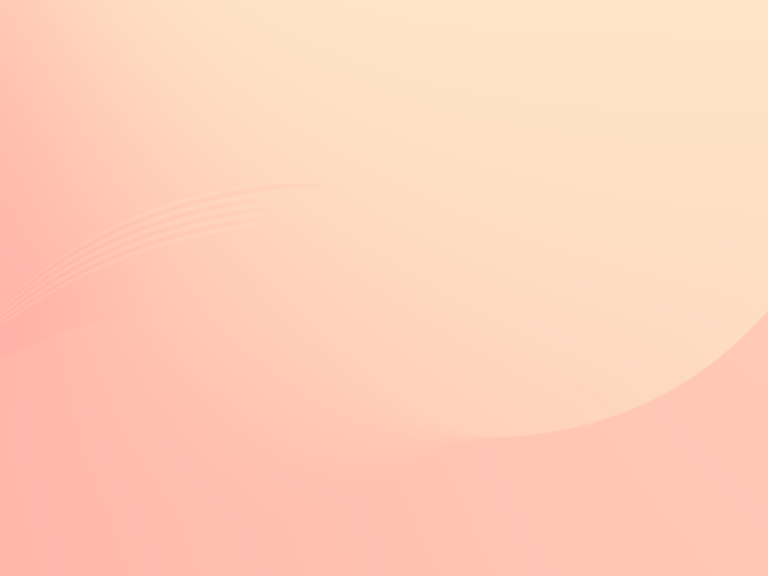
This background is drawn by a Shadertoy shader. Its source:

```glsl
// Soft peach gradient with a broad curved edge and a fan of fine arched strands.

// Palette, from the coolest pink to the palest cream
const vec3 CORAL = vec3(1.0, 0.70, 0.655);
const vec3 BLUSH = vec3(1.0, 0.80, 0.72);
const vec3 CREAM = vec3(0.995, 0.90, 0.785);

// Large bowl-shaped edge
const vec2 BOWL_LOW = vec2(0.625, 0.24);
const float BOWL_BLUR = 0.20;
const float RIM_GLOW = 0.025;

// Arched strands on the left
const vec2 ARCH_TOP = vec2(0.40, 0.682);
const float STRAND_GAPS = 4.0;
const float STRAND_CONTRAST = 0.085;
const float TAIL_END = 0.465;
const float WEDGE_SHADE = 0.09;
const float TAU = 6.2831853;

vec3 palette(float t) {
    t = clamp(t, 0.0, 1.0) * 2.0;
    return t < 1.0 ? mix(CORAL, BLUSH, t) : mix(BLUSH, CREAM, t - 1.0);
}

// Tone of the upper field: cream, sinking to pink at the left
float upperTone(vec2 uv) {
    float q = 1.0 - uv.y;
    float depth = 0.55 + 0.9 * q - 0.95 * q * q;
    float reach = 0.17 + 0.46 * pow(max(q, 0.0), 1.3);
    return 1.0 - 0.3 * q - depth * exp(-pow(uv.x / reach, 1.3));
}

// Tone of the lower field
float lowerTone(vec2 uv) {
    return 0.07 + 0.55 * uv.x - 0.22 * uv.x * uv.x + 0.1 * uv.y;
}

float bowlHeight(float x) {
    float d = x - BOWL_LOW.x;
    d *= d < 0.0 ? 0.4 : 1.0;
    float d2 = d * d;
    return BOWL_LOW.y + 1.15 * d2 + 3.0 * d2 * d2;
}

float archHeight(float x) {
    float d2 = (x - ARCH_TOP.x) * (x - ARCH_TOP.x);
    return ARCH_TOP.y - 1.15 * d2 - 1.1 * d2 * d2;
}

void mainImage(out vec4 fragColor, in vec2 fragCoord) {
    vec2 uv = fragCoord / iResolution.xy;
    float pixel = 1.0 / iResolution.y;

    // Two fields: blurred together at the left, crisply parted at the right
    float crisp = smoothstep(0.32, 0.66, uv.x);
    float blur = mix(BOWL_BLUR, 0.001 + pixel, crisp);
    float above = uv.y - bowlHeight(uv.x);
    float bowl = smoothstep(-blur, blur, above);
    float tone = mix(lowerTone(uv), upperTone(uv), bowl);
    tone += RIM_GLOW * bowl * smoothstep(0.65, 0.95, uv.x) * exp(-max(above, 0.0) * 25.0);

    // Position across the strands: 0 on the upper one, 1 on the lower one
    float gap = 0.036 + 0.2 * uv.x - 0.32 * uv.x * uv.x;
    float below = archHeight(uv.x) - uv.y;
    float across = below / max(gap, 0.01);
    float soft = pixel / max(gap, 0.01);

    // Shaded wedge under the strands and a faint shade above their root
    float wedgeFloor = 0.375 + 0.70 * uv.x - 1.4 * uv.x * uv.x;
    float wedge = smoothstep(-0.002 - pixel, 0.002 + pixel, uv.y - wedgeFloor)
                * smoothstep(1.0 + soft, 1.0 - soft, across - 0.05 + 0.0 * gap);
    float underside = smoothstep(-0.002 - pixel, 0.002 + pixel, uv.y - wedgeFloor)
                    * smoothstep(1.0 - soft, 1.1 + soft, across);
    float rootFade = 1.0 - smoothstep(0.02, 0.24, uv.x);
    float rootShade = wedge * exp(-max(-below, 0.0) * 22.0);
    tone -= WEDGE_SHADE * rootFade * (underside + 0.4 * rootShade);

    // Alternating pale and pink strands
    float fan = smoothstep(-0.12 - soft, -0.04, across) * smoothstep(1.12 + soft, 1.04, across);
    float fanFade = 1.0 - smoothstep(0.27, 0.39, uv.x);
    float stripe = cos(TAU * STRAND_GAPS * across);
    tone += STRAND_CONTRAST * fan * fanFade * (stripe + 0.15);

    // Thin pink tail tapering past the end of the fan
    float tailWidth = 0.005 * smoothstep(TAIL_END, 0.30, uv.x);
    float tail = smoothstep(tailWidth + pixel, tailWidth, abs(below - 0.004));
    tone -= 0.10 * tail * smoothstep(0.24, 0.36, uv.x) * smoothstep(TAIL_END, 0.40, uv.x);

    fragColor = vec4(palette(tone), 1.0);
}
```
